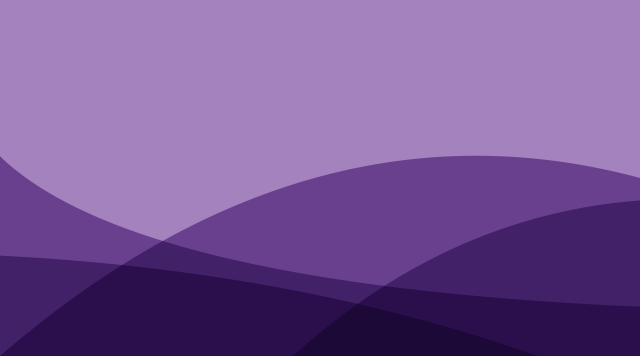
Write a WebGL 2 fragment shader that draws this background.

```glsl
#version 300 es
precision highp float;
// Four broad translucent hills overlap under a flat lilac sky.
// Each hill lies below a quadratic Bezier ridge; the number of hills
// covering a point selects its shade, from lilac down to deep violet.

uniform vec2 u_resolution;
out vec4 outColor;

const int SHADES = 5;
const vec3 PALETTE[SHADES] = vec3[](
    vec3(0.642, 0.508, 0.740),  // lilac sky
    vec3(0.412, 0.250, 0.557),  // one hill
    vec3(0.260, 0.128, 0.406),  // two hills
    vec3(0.163, 0.060, 0.298),  // three hills
    vec3(0.108, 0.036, 0.216)   // four hills
);

// Parameter t at which a Bezier that advances along x reaches the given x.
float bezierParameter(float x, float x0, float x1, float x2) {
    float a = x0 - 2.0 * x1 + x2;
    float b = x1 - x0;
    float c = x - x0;
    return c / (b + sqrt(max(b * b + a * c, 0.0)));
}

// Antialiased coverage of the area below a ridge; points are in 0..1.
float hill(vec2 p, vec2 start, vec2 control, vec2 end, vec2 resolution) {
    float t = bezierParameter(p.x, start.x, control.x, end.x);
    vec2 lower = mix(start, control, t);
    vec2 upper = mix(control, end, t);
    float ridge = mix(lower.y, upper.y, t);

    // Perpendicular distance to the ridge, for an even edge on any slope.
    vec2 tangent = normalize((upper - lower) * resolution);
    float dist = (ridge - p.y) * resolution.y * abs(tangent.x);
    return clamp(dist + 0.5, 0.0, 1.0);
}

// Blend neighbouring shades for a fractional number of layers.
vec3 shade(float layers) {
    vec3 color = PALETTE[0];
    for (int i = 1; i < SHADES; i++) {
        color = mix(color, PALETTE[i], clamp(layers - float(i - 1), 0.0, 1.0));
    }
    return color;
}

void main() {
    vec2 res = u_resolution;
    vec2 p = gl_FragCoord.xy / res;

    // Slopes falling from the left edge
    float layers = hill(p, vec2(0.0, 0.561), vec2(0.208, 0.200), vec2(1.0, 0.1385), res);
    layers += hill(p, vec2(0.0, 0.282), vec2(0.465, 0.239), vec2(0.840, 0.0), res);

    // Domes rising toward the right
    layers += hill(p, vec2(0.0, 0.0), vec2(0.483, 0.750), vec2(1.0, 0.500), res);
    layers += hill(p, vec2(0.458, 0.0), vec2(0.700, 0.396), vec2(1.0, 0.437), res);

    outColor = vec4(shade(layers), 1.0);
}
```
